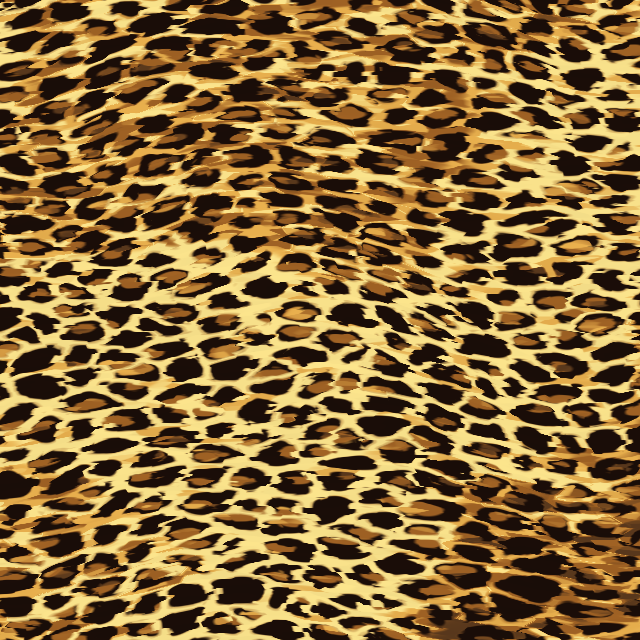
Give the GLSL for this texture, as a Shadertoy shader.

```glsl
// Leopard fur: dark, brown-hearted rosettes on streaked cream and gold hair.

const vec3 INK   = vec3(0.10, 0.05, 0.03);
const vec3 UMBER = vec3(0.35, 0.22, 0.11);
const vec3 OCHRE = vec3(0.62, 0.38, 0.14);
const vec3 GOLD  = vec3(0.90, 0.68, 0.30);
const vec3 CREAM = vec3(0.97, 0.88, 0.54);

const float TAU = 6.28318;
const vec2  SPOT_GRID   = vec2(14.0, 28.0);   // spots across and up the canvas
const vec2  STROKE_GRID = vec2(13.0, 75.0);   // broad paint strokes
const vec2  HAIR_GRID   = vec2(24.0, 130.0);  // fine hairs
const float JITTER      = 0.85;  // scatter of the spots inside their cells
const float SPOT_GAP    = 0.075; // narrowest half gap between spots
const float GAP_SPREAD  = 0.10;  // extra gap around small spots
const float ROUNDNESS   = 11.0;  // lower values round the spots more
const float EDGE        = 0.032; // softness of the spot outline
const float FEATHER     = 0.34;  // sideways raggedness of the spots
const float CORE_SHARE  = 0.70;  // share of spots with a brown heart
const float LIGHTNESS   = 0.64;  // mean level of the ground

vec2 hash2(vec2 p) {
    vec3 q = fract(p.xyx * vec3(0.1031, 0.1030, 0.0973));
    q += dot(q, q.yzx + 33.33);
    return fract((q.xx + q.yz) * q.zy);
}

// Cellular noise with softly blended cells, from 0 to 1
float softCells(vec2 p) {
    vec2 cell = floor(p), f = p - cell, sum = vec2(0.0);
    for (int y = -1; y <= 1; y++)
    for (int x = -1; x <= 1; x++) {
        vec2 o = vec2(x, y);
        vec2 r = o + hash2(cell + o) - f;
        float w = exp(-16.0 * dot(r, r));
        sum += w * vec2(hash2(cell + o + 71.3).x, 1.0);
    }
    return sum.x / sum.y;
}

vec2 spotSite(vec2 cell) {
    return cell + 0.5 + JITTER * (hash2(cell) - 0.5);
}

// Rounded distance to the cell border; also gives the cell and its centre
float spotCells(vec2 p, out vec2 id, out vec2 centre) {
    vec2 cell = floor(p);
    float nearest = 1e3;
    for (int y = -1; y <= 1; y++)
    for (int x = -1; x <= 1; x++) {
        vec2 c = cell + vec2(x, y), s = spotSite(c);
        float d = dot(s - p, s - p);
        if (d < nearest) { nearest = d; id = c; centre = s; }
    }
    float acc = 0.0;
    for (int y = -2; y <= 2; y++)
    for (int x = -2; x <= 2; x++) {
        if (x == 0 && y == 0) continue;
        vec2 s = spotSite(id + vec2(x, y));
        float border = dot(0.5 * (s + centre) - p, normalize(s - centre));
        acc += exp(-ROUNDNESS * border);
    }
    return -log(acc) / ROUNDNESS;
}

// Bends the rows of fur into gentle waves
vec2 flow(vec2 p) {
    p.y -= 0.024 * sin(TAU * (p.x - 0.2));
    p.y += 0.008 * sin(2.0 * TAU * p.x + 9.0 * p.y);
    p.x += 0.020 * sin(TAU * p.y * 1.5 + 3.0 * p.x);
    return p;
}

vec3 furRamp(float v) {
    vec3 c = mix(UMBER, OCHRE, smoothstep(0.10, 0.20, v));
    c = mix(c, GOLD, smoothstep(0.30, 0.42, v));
    return mix(c, CREAM, smoothstep(0.52, 0.66, v));
}

void mainImage(out vec4 fragColor, in vec2 fragCoord) {
    vec2 uv = fragCoord / iResolution.y;
    vec2 p = flow(uv);
    float stroke = softCells(p * STROKE_GRID);
    float hair = softCells(p * HAIR_GRID + 19.0);
    float tone = softCells(uv * vec2(2.6, 3.4) + 4.0);

    // Spots, feathered along the hair
    vec2 q = p * SPOT_GRID;
    q.x += FEATHER * (hair - 0.5);
    q.y += 0.20 * (softCells(p * vec2(34.0, 60.0) + 7.0) - 0.5);
    vec2 id, centre;
    float border = spotCells(q, id, centre);
    vec2 rnd = hash2(id + 37.7), shift = hash2(id + 91.1) - 0.5;
    float inside = border - SPOT_GAP - GAP_SPREAD * rnd.x * rnd.x;
    float ink = smoothstep(-EDGE, EDGE, inside);
    float fringe = smoothstep(-0.07, 0.0, inside + 0.06 * (stroke - 0.5));

    // Brown heart, pushed off centre so that some rims break open
    vec2 heart = (q - centre - shift * vec2(0.55, 0.40)) * vec2(0.85, 1.15);
    float radius = mix(0.27, 0.20, rnd.x) + 0.14 * (stroke - 0.5);
    float core = smoothstep(0.05, -0.05, length(heart) - radius);
    core *= step(rnd.y, CORE_SHARE);

    // Streaked ground with bright single hairs
    float light = LIGHTNESS + 0.65 * (tone - 0.5) + 0.55 * (stroke - 0.5) + 0.30 * (hair - 0.5);
    light += 0.20 * smoothstep(0.09, 0.0, abs(stroke - 0.52));
    vec3 ground = furRamp(light - 0.10 * fringe);
    vec3 heartFur = furRamp(0.25 * stroke + 0.15 * hair + 0.06 * tone);

    vec3 color = mix(ground, OCHRE, 0.35 * fringe);
    color = mix(color, mix(INK, heartFur, core), ink);
    color *= 0.98 + 0.04 * hair;
    fragColor = vec4(color, 1.0);
}
```
